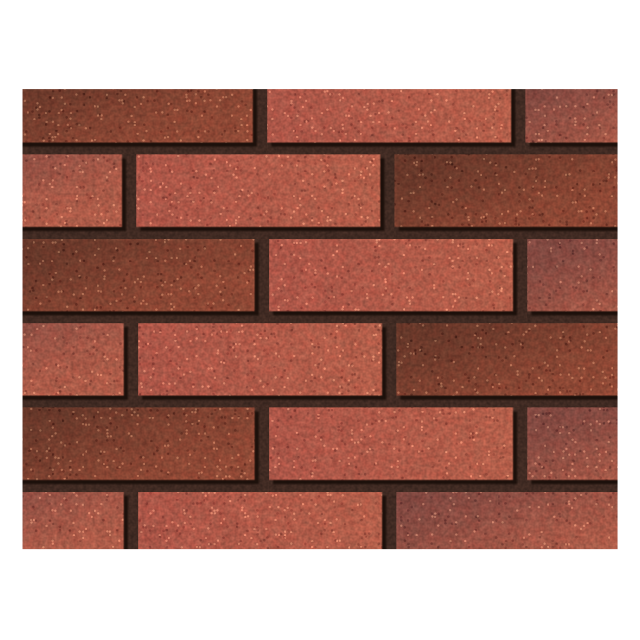
A three.js fragment shader for this texture:

```glsl
// Running-bond brick wall panel on a white ground: staggered rows of three
// brick tones over dark mortar, each brick a soft box with a drop shadow,
// roughened by gradient noise and scattered pale specks.
varying vec2 vUv;

float hash(vec2 p) {
  vec3 q = fract(vec3(p.xyx) * 0.1031);
  q += dot(q, q.yzx + 33.33);
  return fract((q.x + q.y) * q.z);
}

vec2 gradient(vec2 cell) {
  float angle = 6.2832 * hash(cell);
  return vec2(cos(angle), sin(angle));
}

// Gradient noise, roughly -0.7 to 0.7
float noise(vec2 p) {
  vec2 i = floor(p), f = fract(p);
  vec2 u = f * f * f * (f * (f * 6.0 - 15.0) + 10.0);
  vec2 e = vec2(1.0, 0.0);
  float low = mix(dot(gradient(i), f), dot(gradient(i + e), f - e), u.x);
  float high = mix(dot(gradient(i + e.yx), f - e.yx),
                   dot(gradient(i + 1.0), f - 1.0), u.x);
  return mix(low, high, u.y);
}

// Soft-edged box from the origin to size
float box(vec2 p, vec2 size, float blur) {
  vec2 inside = smoothstep(vec2(-blur), vec2(blur), p)
              * smoothstep(vec2(-blur), vec2(blur), size - p);
  return inside.x * inside.y;
}

// Small round flecks, one in a few cells of a jittered grid
float specks(vec2 p, float density) {
  vec2 cell = floor(p);
  vec2 center = 0.35 + 0.3 * vec2(hash(cell + 7.1), hash(cell + 19.7));
  float dist = length(fract(p) - center);
  return step(1.0 - density, hash(cell + 3.3)) * (1.0 - smoothstep(0.15, 0.6, dist));
}

void main() {
  vec2 pitch = vec2(0.4036, 0.1318);
  vec2 brickSize = vec2(0.3815, 0.1135);

  // Rows count upward; place is measured right and down from a brick's top left
  float v = (vUv.y - 0.2318) / pitch.y;
  float row = ceil(v);
  float odd = mod(row, 2.0);
  float start = mix(0.2155, 0.4200, odd) - 0.0028 * step(3.5, row);
  float u = (vUv.x - start) / pitch.x;
  float column = floor(u);
  vec2 place = vec2(u - column, row - v) * pitch;
  vec2 across = clamp(place / brickSize, 0.0, 1.0);

  // Tone order runs the other way on odd rows: 0 salmon, 1 brown, 2 rose
  float kind = mod(column * (1.0 + odd) + 0.5, 3.0);
  if (row < 0.5 && column > 0.5) kind = 2.5;
  vec3 salmon = mix(vec3(0.67, 0.335, 0.28), vec3(0.70, 0.37, 0.29), across.x);
  float light = smoothstep(0.0, 1.0, 0.65 * across.x + 0.5 * across.y);
  vec3 brown = mix(vec3(0.40, 0.215, 0.16), vec3(0.56, 0.285, 0.21), light);
  vec3 rose = mix(vec3(0.50, 0.28, 0.25), vec3(0.68, 0.36, 0.285), light);
  vec3 brick = kind < 1.0 ? salmon : (kind < 2.0 ? brown : rose);

  // Fired clay: broad blotches, fine grain and flecks
  vec2 seed = vUv + vec2(column, row) * 0.37 + 4.0;
  float blotch = noise(seed * 32.0);
  float grain = noise(seed * 150.0) + 0.7 * noise(seed * 270.0);
  brick *= 1.0 + 0.07 * blotch + 0.17 * grain;
  brick.gb *= 1.0 + 0.10 * noise(seed * 85.0);
  brick += vec3(0.19, 0.17, 0.13) * specks(seed * 210.0, 0.055);
  brick -= vec3(0.11, 0.08, 0.06) * specks(seed * 190.0 + 50.0, 0.06);

  // Mortar, cast shadow, then the brick face with a faint worn rim
  vec3 color = vec3(0.25, 0.165, 0.135) * (1.0 + 0.22 * grain);
  float shadow = box(place - vec2(0.0065), brickSize, 0.0028);
  color = mix(color, vec3(0.10, 0.055, 0.035), 0.92 * shadow);
  float rim = 1.0 - box(place - 0.003, brickSize - 0.006, 0.003);
  brick *= 1.0 + 0.05 * rim;
  color = mix(color, brick, box(place, brickSize, 0.002));

  // White ground around the panel
  float panel = box(vUv - vec2(0.0352, 0.1419), vec2(0.9297, 0.7188), 0.0009);
  gl_FragColor = vec4(mix(vec3(1.0), color, panel), 1.0);
}
```
